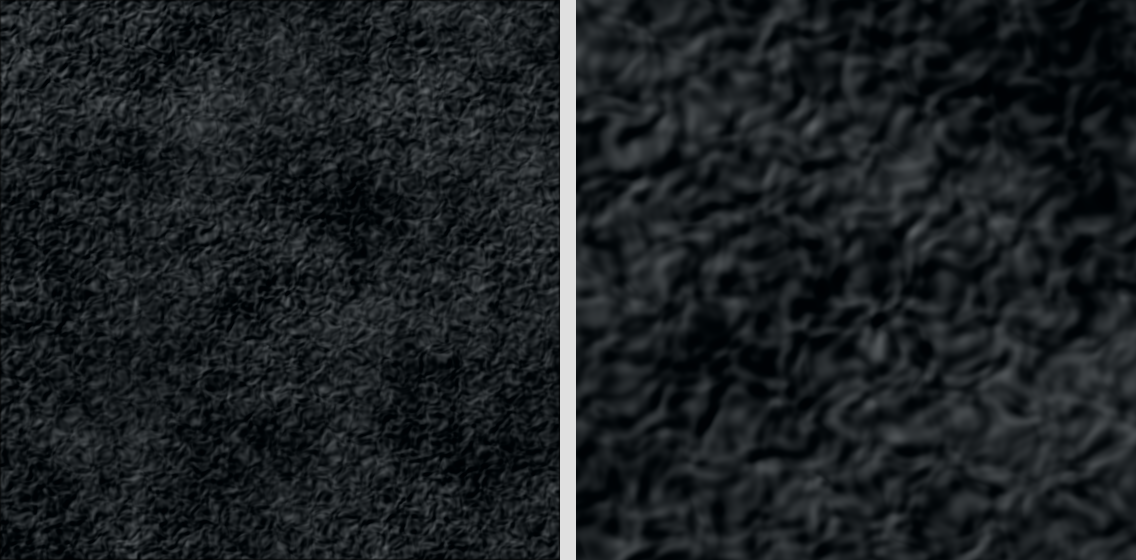
Left, the full canvas; right, a detail of the centre.
A three.js fragment shader for this texture:

```glsl
varying vec2 vUv;

// Unit gradient at a lattice point
vec2 gradientAt(vec2 cell) {
  float angle = 6.2832 * fract(sin(dot(cell, vec2(127.1, 311.7))) * 43758.5);
  return vec2(cos(angle), sin(angle));
}

float gradientNoise(vec2 p) {
  vec2 cell = floor(p);
  vec2 f = p - cell;
  vec2 w = f * f * f * (f * (f * 6.0 - 15.0) + 10.0);
  vec2 right = vec2(1.0, 0.0);
  vec2 up = vec2(0.0, 1.0);
  float bottom = mix(dot(gradientAt(cell), f),
                     dot(gradientAt(cell + right), f - right), w.x);
  float top = mix(dot(gradientAt(cell + up), f - up),
                  dot(gradientAt(cell + 1.0), f - 1.0), w.x);
  return mix(bottom, top, w.y);
}

// Rounded grains split by soft creases; each layer is turned to hide its lattice
float roughHeight(vec2 p) {
  mat2 turn = mat2(0.8, 0.6, -0.6, 0.8);
  float billow = gradientNoise(p * 42.0 + 17.3);
  float grains = 0.7 * sqrt(billow * billow + 0.002);
  p = turn * p;
  grains += 0.6 * gradientNoise(p * 60.0 + 5.1);
  p = turn * p;
  return grains + 0.42 * gradientNoise(p * 104.0 + 31.7);
}

void main() {
  // Tight warp breaks long ridges into irregular grains
  vec2 warp = vec2(gradientNoise(vUv * 31.0 + 3.7), gradientNoise(vUv * 31.0 + 41.2));
  vec2 p = vUv + 0.009 * warp;

  // Relief lit from the upper left
  vec2 towardLight = 0.002 * normalize(vec2(-0.6, 0.8));
  float lowerSide = roughHeight(p - towardLight);
  float lightSide = roughHeight(p + towardLight);
  float slope = lowerSide - lightSide;
  float height = 0.5 * (lowerSide + lightSide) - 0.15;

  // Broad dents, small clumps and a slight fall of light down the sheet
  float dents = 1.3 * gradientNoise(vUv * vec2(3.5, 5.0) + 8.4)
              + 1.2 * gradientNoise(vUv * vec2(8.0, 11.0) + 22.6)
              + 1.2 * gradientNoise(vUv * 23.0 + 73.9)
              + 0.5 * (vUv.y - 0.5);

  // Relief is stronger in patches and near the upper left corner
  float relief = 4.6 + 2.5 * gradientNoise(vUv * 4.0 + 61.5)
               + 1.4 * smoothstep(0.6, 0.0, distance(vUv, vec2(0.1, 0.95)));

  // Even tone with a soft floor in the creases
  float light = relief * slope + 2.7 * height + dents;
  float tone = 0.111 + 0.072 * light;
  tone = min(0.5 * (tone + sqrt(tone * tone + 0.0015)), 0.4);
  vec3 color = tone + vec3(-0.015, 0.003, 0.014);

  // Thin dark rim around the sheet
  vec2 inset = min(vUv, 1.0 - vUv);
  color *= mix(0.45, 1.0, smoothstep(0.0, 0.004, min(inset.x, inset.y)));

  gl_FragColor = vec4(max(color, 0.0), 1.0);
}
```
